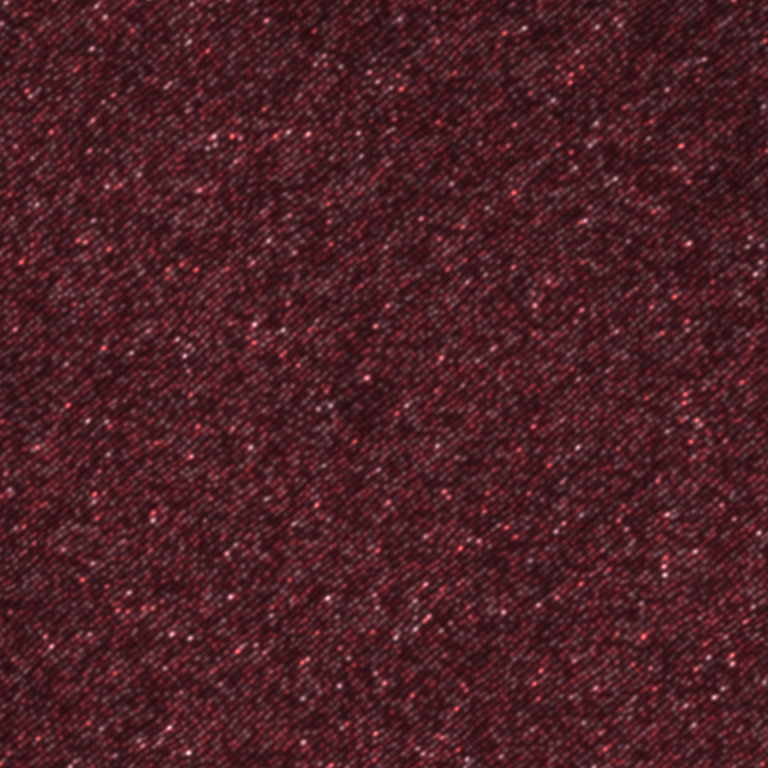
A Shadertoy shader for this texture:

```glsl
// Dark wine-red twill cloth with fine glints. Soft oval grains sit on a jittered
// lattice turned along the twill; each grain gets a random brightness and tint,
// and slow noise lays worn clouds and diagonal streaks over the weave.

#define TWILL_ANGLE 0.70
#define GRAIN_COUNT vec2(122.0, 116.0)
#define GRAIN_TIGHTNESS vec2(3.7, 6.2)
#define JITTER 0.34
#define GLINT_SHARE 0.034
#define CLOUD_DEPTH 0.30
#define STREAK_DEPTH 0.42
#define SHADOW_COLOR vec3(0.160, 0.045, 0.066)
#define RED_GRAIN vec3(0.212, 0.078, 0.083)
#define MAUVE_GRAIN vec3(0.188, 0.152, 0.158)
#define RED_GLINT vec3(0.52, 0.22, 0.22)
#define PALE_GLINT vec3(0.46, 0.38, 0.40)

// Four random values in 0..1 for a lattice cell
vec4 hash4(vec2 cell) {
    uvec2 q = uvec2(ivec2(cell) + 4096);
    uint h = q.x * 1597334677u ^ q.y * 3812015801u;
    vec4 r;
    for (int i = 0; i < 4; i++) {
        h = (h ^ (h >> 16)) * 2146121005u;
        h = (h ^ (h >> 15)) * 2221713035u;
        h ^= h >> 16;
        r[i] = float(h >> 8) / 16777216.0;
    }
    return r;
}

// Smooth value noise in 0..1
float noise(vec2 p) {
    vec2 i = floor(p), f = fract(p);
    f = f * f * (3.0 - 2.0 * f);
    float low = mix(hash4(i).x, hash4(i + vec2(1, 0)).x, f.x);
    float high = mix(hash4(i + vec2(0, 1)).x, hash4(i + vec2(1, 1)).x, f.x);
    return mix(low, high, f.y);
}

// Layered noise centred on zero
float clouds(vec2 p) {
    float sum = 0.0, weight = 0.5;
    for (int i = 0; i < 4; i++) {
        sum += weight * (noise(p) - 0.5);
        p = p * 2.3 + 17.0;
        weight *= 0.62;
    }
    return sum;
}

// Light of one grain: thread colour plus an occasional glint
vec3 grainColor(vec4 rnd) {
    float tint = smoothstep(0.1, 0.9, rnd.w);
    float level = 0.30 + 1.40 * rnd.z;
    vec3 color = level * mix(RED_GRAIN, MAUVE_GRAIN, tint);
    float pick = fract(rnd.z * 61.0 + rnd.x * 37.0);
    float glint = step(pick, GLINT_SHARE) * mix(0.45, 1.15, pick / GLINT_SHARE);
    return color + glint * mix(RED_GLINT, PALE_GLINT, tint);
}

// Sum of the soft grains around a lattice position
vec3 weave(vec2 p) {
    vec3 light = vec3(0.0);
    vec2 home = floor(p);
    for (int y = -1; y <= 1; y++) {
        for (int x = -1; x <= 1; x++) {
            vec2 cell = home + vec2(x, y);
            vec4 rnd = hash4(cell);
            vec2 d = p - cell - 0.5 - JITTER * (rnd.xy - 0.5);
            light += grainColor(rnd) * exp(-dot(GRAIN_TIGHTNESS, d * d));
        }
    }
    return light;
}

void mainImage(out vec4 fragColor, in vec2 fragCoord) {
    vec2 uv = fragCoord / iResolution.y;

    // Turn into twill axes: x along the ribs, y across them
    float c = cos(TWILL_ANGLE), s = sin(TWILL_ANGLE);
    vec2 twill = vec2(c * uv.x + s * uv.y, c * uv.y - s * uv.x);

    // Slight wobble of the threads
    vec2 wobble = vec2(noise(uv * 14.0), noise(uv * 14.0 + 50.0)) - 0.5;
    vec3 light = weave(twill * GRAIN_COUNT + 0.9 * wobble);

    // Worn clouds, diagonal streaks and a darker upper right corner
    float shade = 1.0 + CLOUD_DEPTH * clouds(uv * 4.0 + 3.0);
    shade += STREAK_DEPTH * (noise(twill * vec2(26.0, 75.0)) - 0.5);
    shade -= 0.14 * smoothstep(0.9, 1.9, uv.x * 0.7 + uv.y * 1.2) - 0.02;

    vec3 color = SHADOW_COLOR * mix(1.0, shade, 0.6) + light * shade;
    fragColor = vec4(clamp(color, 0.0, 1.0), 1.0);
}
```
